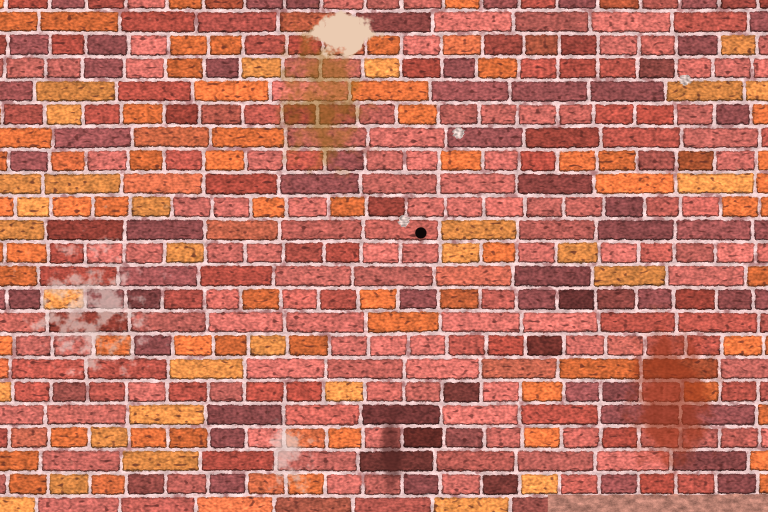
A Shadertoy shader for this texture:

```glsl
#define ROWS 22.16        // courses down the canvas
#define STRETCHERS 9.75   // long bricks across; headers are half as long
#define JOINT 0.0066      // mortar width, in canvas heights
#define CORNER 0.0035     // brick corner radius
#define JITTER 0.010      // wander of the upright joints
#define ROUGHNESS 0.0026  // wobble of the brick edges
#define GRAIN 0.62        // contrast of the brick surface

const vec3 ROSE   = vec3(0.81, 0.43, 0.39);
const vec3 RED    = vec3(0.66, 0.29, 0.24);
const vec3 ORANGE = vec3(0.89, 0.45, 0.25);
const vec3 PLUM   = vec3(0.58, 0.32, 0.32);
const vec3 DARK   = vec3(0.30, 0.14, 0.13);
const vec3 MORTAR = vec3(0.93, 0.79, 0.78);
const vec3 LIME   = vec3(0.92, 0.82, 0.79);
const vec3 MOSS   = vec3(0.60, 0.42, 0.13);
const vec3 RUST   = vec3(0.60, 0.22, 0.12);

float hash(vec2 p) {
    vec3 q = fract(p.xyx * 0.1031);
    q += dot(q, q.yzx + 33.33);
    return fract((q.x + q.y) * q.z);
}

float gradientAt(vec2 cell, vec2 offset) {
    float angle = 6.2832 * hash(cell + 17.0);
    return dot(vec2(cos(angle), sin(angle)), offset);
}

float noise(vec2 p) {
    vec2 i = floor(p), f = p - i, e = vec2(1, 0);
    vec2 u = f * f * f * (f * (f * 6.0 - 15.0) + 10.0);
    return mix(mix(gradientAt(i, f), gradientAt(i + e, f - e), u.x),
               mix(gradientAt(i + e.yx, f - e.yx), gradientAt(i + 1.0, f - 1.0), u.x), u.y);
}

float fbm(vec2 p) {
    float sum = 0.0, amp = 1.0;
    for (int i = 0; i < 4; i++) {
        sum += amp * noise(p);
        p = p * 2.03 + 11.7;
        amp *= 0.6;
    }
    return sum;
}

// Soft elliptical patch
float patchAt(vec2 p, vec2 centre, vec2 radius) {
    vec2 q = (p - centre) / radius;
    return exp(-dot(q, q));
}

float roundBox(vec2 p, vec2 halfSize, float r) {
    vec2 q = abs(p) - halfSize + r;
    return length(max(q, 0.0)) + min(max(q.x, q.y), 0.0) - r;
}

float jointX(float i, float row, float unit) {
    return i * unit + JITTER * (hash(vec2(i, row + 50.0)) - 0.5);
}

vec3 brickColour(vec2 id, vec2 centre) {
    float heat = patchAt(centre, vec2(0.36, 0.26), vec2(0.34, 0.17))
               + patchAt(centre, vec2(0.0, 0.55), vec2(0.09, 0.25))
               + patchAt(centre, vec2(1.42, 0.37), vec2(0.20, 0.08))
               + patchAt(centre, vec2(0.25, 0.87), vec2(0.24, 0.10));
    float soot = patchAt(centre, vec2(0.80, 0.88), vec2(0.14, 0.14))
               + patchAt(centre, vec2(1.02, 0.64), vec2(0.15, 0.09));
    float pick = hash(id + 3.0);
    vec3 c = mix(ROSE, RED, smoothstep(0.35, 0.75, pick));
    c = mix(c, PLUM, 0.9 * smoothstep(0.74, 0.82, pick));
    c = mix(c, ORANGE, smoothstep(0.78, 0.90, hash(id + 71.0) + 0.42 * heat));
    c = mix(c, vec3(0.90, 0.56, 0.30), step(0.93, hash(id + 29.0) + 0.08 * heat));
    c = mix(c, DARK, 0.65 * smoothstep(0.90, 1.05, hash(id + 43.0) + 0.42 * soot));
    return c * (0.90 + 0.25 * hash(id + 9.0));
}

void mainImage(out vec4 fragColor, in vec2 fragCoord) {
    // Canvas heights, measured down from the top left
    vec2 p = vec2(fragCoord.x, iResolution.y - fragCoord.y) / iResolution.y;
    float aa = 0.8 / iResolution.y, width = iResolution.x / iResolution.y;

    // Courses: long and short bricks alternate, with one doubled short course
    float y = p.y + 0.0025 * noise(p * vec2(5.0, 9.0));
    float row = floor(y * ROWS - 0.455);
    bool isLong = row < 2.0 ? row == 0.0 : mod(row, 2.0) == 1.0;
    float unit = width / STRETCHERS * (isLong ? 1.0 : 0.5);
    float x = p.x - unit * ((isLong ? 0.57 : 0.24) + 0.24 * (hash(vec2(row, 5.0)) - 0.5));
    if (row == 15.0) x += 0.5 * unit;
    float i = floor(x / unit);
    if (x < jointX(i, row, unit)) i -= 1.0;
    else if (x > jointX(i + 1.0, row, unit)) i += 1.0;
    float left = jointX(i, row, unit), right = jointX(i + 1.0, row, unit);
    vec2 local = vec2(x - 0.5 * (left + right), y - (row + 0.955) / ROWS);
    vec2 halfSize = 0.5 * (vec2(right - left, 1.0 / ROWS) - JOINT);
    float d = roundBox(local, halfSize, CORNER) + ROUGHNESS * fbm(p * 75.0);

    // Brick surface: mottling, pits and a shaded lower edge
    float mottle = fbm(p * vec2(48.0, 75.0));
    float fine = noise(p * vec2(150.0, 210.0));
    vec3 brick = brickColour(vec2(i, row), p - local);
    brick *= 1.0 + GRAIN * (0.36 * mottle + 0.5 * fine);
    brick = mix(brick, DARK, 0.65 * smoothstep(0.22, 0.55, noise(p * vec2(70.0, 125.0) + 31.0)));
    float lower = smoothstep(-0.2, 1.0, local.y / halfSize.y);
    brick *= 1.0 - (0.22 + 0.40 * lower) * smoothstep(-0.0045, 0.0, d);

    vec3 mortar = MORTAR * (1.0 + 0.22 * mottle);
    mortar = mix(mortar, PLUM, 0.6 * smoothstep(0.15, 0.6, fbm(p * 22.0 + 5.0)));
    vec3 col = mix(mortar, brick, smoothstep(aa, -aa, d));

    // Weathering: lime bloom, moss, rust and soot runs
    float worn = fbm(p * 26.0 + 8.0);
    float bloom = patchAt(p, vec2(0.18, 0.60), vec2(0.14, 0.15))
                + patchAt(p, vec2(0.56, 0.88), vec2(0.06, 0.09));
    col = mix(col, LIME, 0.65 * smoothstep(0.55, 1.15, bloom + 0.8 * worn));
    col = mix(col, MOSS, 0.55 * smoothstep(0.3, 1.0, patchAt(p, vec2(0.63, 0.19), vec2(0.09, 0.16)) + 0.5 * worn));
    col = mix(col, LIME * vec3(1.0, 0.97, 0.88), smoothstep(0.40, 0.60, patchAt(p, vec2(0.67, 0.065), vec2(0.065, 0.05)) + 0.3 * worn));
    col = mix(col, RUST, 0.65 * smoothstep(0.3, 0.8, patchAt(p, vec2(1.31, 0.78), vec2(0.09, 0.15)) + 0.3 * worn));
    col = mix(col, DARK, 0.65 * smoothstep(0.3, 0.9, patchAt(p, vec2(0.765, 0.88), vec2(0.025, 0.10)) + 0.2 * worn));

    // Stone sill
    float sill = max(0.966 + 0.004 * worn - p.y, 1.07 - p.x);
    col = mix(col, vec3(0.72, 0.50, 0.44) * (1.0 + 0.35 * mottle), smoothstep(aa, -aa, sill));

    // Plaster lumps and a drilled hole
    vec2 lumps[3] = vec2[3](vec2(0.896, 0.26), vec2(0.789, 0.432), vec2(1.338, 0.156));
    for (int n = 0; n < 3; n++) {
        float lump = length(p - lumps[n]) - 0.011 + 0.005 * fine;
        col = mix(col, LIME * (0.9 + 0.5 * fine), smoothstep(aa, -aa, lump));
    }
    float hole = length(p - vec2(0.822, 0.455)) - 0.011;
    col = mix(col, vec3(0.06, 0.03, 0.03), smoothstep(aa, -aa, hole));
    fragColor = vec4(clamp(col, 0.0, 1.0), 1.0);
}
```
